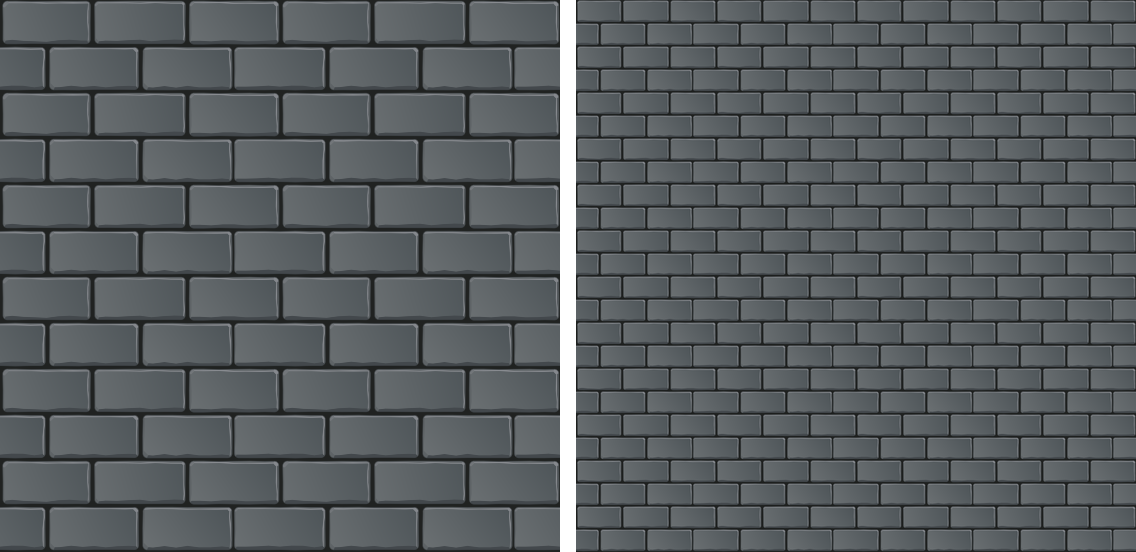
Left, the tile; right, the same tile 2 across and 2 down.
This texture is drawn by a WebGL 2 fragment shader. Its source:

```glsl
#version 300 es
precision highp float;
// Slate grey brick wall in running bond, with bevelled, chipped brick edges.

#define BRICKS vec2(6.0, 12.0)  // repeats across and down
#define ASPECT 2.03             // brick cell width over its height
#define JOINT 0.060             // mortar height, in row heights
#define CORNER 0.105            // outer corner radius
#define CHIP 0.135              // size of the cut face corners
#define WEAR 0.028              // raggedness of the bevel edges
#define GLINT 0.020             // width of the bright line along the face
#define SOFTNESS 0.012          // least edge blur, in row heights

uniform vec2 u_resolution;
out vec4 fragColor;

const vec3 MORTAR = vec3(0.125, 0.135, 0.13);
const vec3 FACE_LIGHT = vec3(0.415, 0.435, 0.445);
const vec3 FACE_DARK = vec3(0.302, 0.330, 0.345);
const vec3 BEVEL_LIGHT = vec3(0.54, 0.55, 0.57);
const vec3 BEVEL_MID = vec3(0.37, 0.39, 0.40);
const vec3 BEVEL_DARK = vec3(0.262, 0.282, 0.298);

float hash(vec2 p) {
    vec3 q = fract(vec3(p.xyx) * 0.1031);
    q += dot(q, q.yzx + 33.33);
    return fract((q.x + q.y) * q.z);
}

// Angular value noise along one edge, from -1 to 1
float edgeNoise(float x, float seed) {
    float i = floor(x);
    return mix(hash(vec2(i + 40.0, seed)), hash(vec2(i + 41.0, seed)), x - i) * 2.0 - 1.0;
}

float roundedBox(vec2 p, vec2 halfSize, float radius) {
    vec2 q = abs(p) - halfSize + radius;
    return length(max(q, 0.0)) + min(max(q.x, q.y), 0.0) - radius;
}

void main() {
    float blur = max(SOFTNESS, 7.0 / u_resolution.y);
    vec2 grid = gl_FragCoord.xy / u_resolution * BRICKS;

    // Every other row moves by half a brick; three brick shapes alternate
    float shifted = 1.0 - mod(floor(grid.y), 2.0);
    grid.x -= 0.5 * shifted;
    float variant = mod(floor(grid.x) - shifted, 3.0);
    float seed = variant * 17.0 + shifted * 5.0 + 3.0;
    vec2 p = (fract(grid) - 0.5) * vec2(ASPECT, 1.0);

    // Mortar at the left and right of the brick sets its width and centre
    float left = 0.018 + 0.040 * abs(variant - 1.0);
    float right = 0.020 + 0.040 * (1.0 - shifted) * (1.0 - min(variant, 1.0));
    vec2 halfSize = 0.5 * vec2(ASPECT - left - right, 1.0 - JOINT);
    p -= vec2(0.5 * (left - right), 0.010);

    // Outer outline, slightly uneven
    float uneven = 0.006 * (edgeNoise(p.x * 3.0, seed) + edgeNoise(p.y * 3.0, seed + 1.0));
    float outline = roundedBox(p, halfSize, CORNER) + uneven;

    // Distance past each side of the face: left, right, bottom, top
    vec4 past = vec4(-p.x, p.x, -p.y, p.y) - halfSize.xxyy + vec4(0.036, 0.060, 0.076, 0.056);
    past += WEAR * vec4(0.5 * edgeNoise(p.y * 4.0, seed + 2.0),
                        0.5 * edgeNoise(p.y * 4.0, seed + 3.0),
                        edgeNoise(p.x * 4.0, seed + 4.0),
                        0.4 * edgeNoise(p.x * 3.0, seed + 5.0));
    float upright = max(past.x, past.y);
    float side = max(upright, max(past.z, past.w));

    // Chipped corners, each of its own size
    vec2 quadrant = step(0.0, p);
    float chip = CHIP * (0.8 + 0.6 * hash(quadrant * 3.0 + seed));
    float corner = 0.707 * (abs(p.x) - halfSize.x + abs(p.y) - halfSize.y + chip);
    float faceEdge = max(side, corner);

    // Face: diagonal shade, light at the lower left
    float slope = 0.12 + 0.20 * hash(vec2(seed, 21.0));
    float shade = 0.48 + 0.42 * p.x + slope * p.y;
    vec3 face = mix(FACE_LIGHT, FACE_DARK, clamp(shade, 0.0, 1.0));

    // Bevels: mid tones above and at the sides, dark below
    float onTop = smoothstep(-blur, blur, past.w - max(upright, past.z));
    float onBottom = smoothstep(-blur, blur, past.z - max(upright, past.w));
    float onRight = step(0.0, p.x) * (1.0 - onTop) * (1.0 - onBottom);
    vec3 bevel = mix(BEVEL_MID, BEVEL_LIGHT, 0.22 * onTop);
    bevel = mix(bevel, BEVEL_DARK, max(onBottom, 0.35 * onRight));

    // Bright line along the top and right of the face, of uneven strength
    float along = edgeNoise((p.x + p.y) * 3.0, seed + 6.0);
    float glint = 1.0 - smoothstep(GLINT, GLINT + blur, faceEdge);
    bevel = mix(bevel, BEVEL_LIGHT, glint * max(onTop, onRight) * (0.70 + 0.30 * along));

    // Facets where the corners are cut
    vec3 facet = mix(BEVEL_MID, BEVEL_LIGHT, quadrant.y * (0.45 + 0.45 * quadrant.x));
    bevel = mix(bevel, facet, smoothstep(-blur, blur, corner - side));

    // Layers: face, bevel, dark rim, mortar
    vec3 color = mix(face, bevel, smoothstep(-blur, blur, faceEdge));
    color = mix(color, BEVEL_DARK * 0.85, 0.70 * smoothstep(-0.026, -0.006, outline));
    color = mix(color, MORTAR, smoothstep(-blur, blur, outline));
    fragColor = vec4(color, 1.0);
}
```
